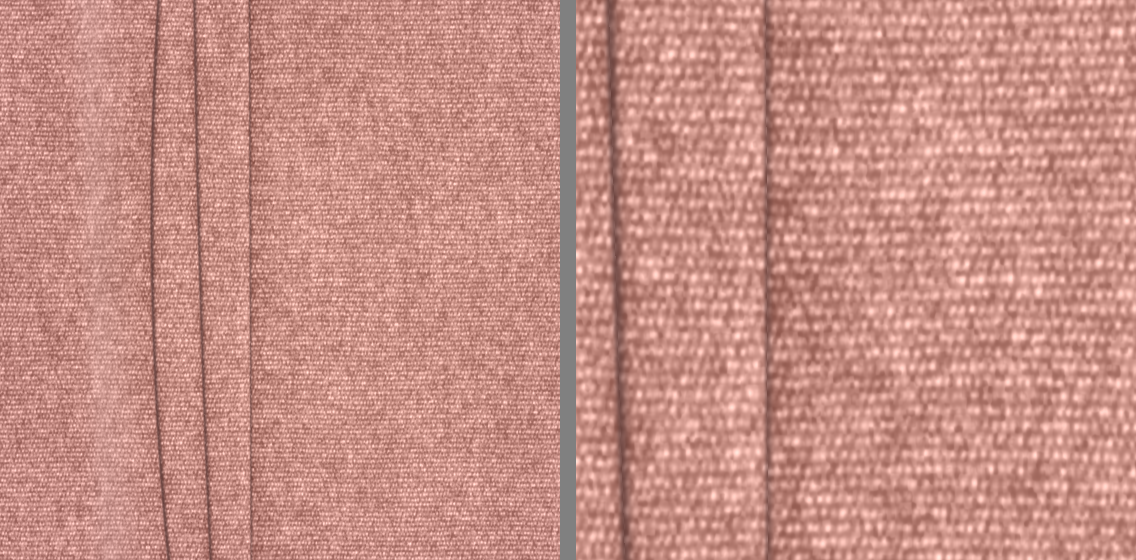
Left, the full canvas; right, a detail of the centre.
A WebGL 1 fragment shader for this texture:

```glsl
precision highp float;
// Rose woven upholstery cloth with a soft ridge and three vertical folds.
// Staggered rows of jittered oval stitches give the weave, cellular noise
// mottles the yarn, and distances to the curved seams shade the folds.
uniform vec2 u_resolution;

vec3 hash3(vec2 cell) {
  vec3 q = fract(cell.xyx * vec3(0.1031, 0.1030, 0.0973));
  q += dot(q, q.yxz + 33.33);
  return fract((q.xxy + q.yzz) * q.zyx);
}

// Smooth cellular noise: nearby cell values blended by distance.
float mottle(vec2 p) {
  vec2 base = floor(p);
  float sum = 0.0, weights = 0.0;
  for (int j = -1; j <= 1; j++) {
    for (int i = -1; i <= 1; i++) {
      vec2 cell = base + vec2(float(i), float(j));
      vec3 h = hash3(cell + 57.0);
      vec2 d = p - cell - 0.25 - 0.5 * h.xy;
      float w = exp(-4.0 * dot(d, d));
      sum += w * h.z;
      weights += w;
    }
  }
  return sum / weights - 0.5;
}

// Brick-like rows of raised, slightly leaning stitches of uneven brightness.
float weave(vec2 p) {
  float sum = 0.0;
  for (int j = -1; j <= 1; j++) {
    float row = floor(p.y) + float(j);
    float x = p.x + 0.5 * mod(row, 2.0);
    for (int i = -1; i <= 1; i++) {
      vec2 cell = vec2(floor(x) + float(i), row);
      vec3 h = hash3(cell);
      vec2 d = vec2(x, p.y) - cell - 0.5 - (h.xy - 0.5) * vec2(0.36, 0.16);
      d.x -= 0.14 * d.y;
      sum += (0.68 + 0.64 * h.z) * exp(-dot(d * d, vec2(6.5, 8.0)));
    }
  }
  return sum - 0.435;
}

// Tone around a seam: rounded lip on the left, cast shadow on the right.
float foldShade(float d, float lipWidth, float shadowWidth) {
  float side = smoothstep(-0.0012, 0.0012, d);
  float lip = 0.07 * exp(min(d, 0.0) / lipWidth) * (1.0 - side);
  float shadow = 0.10 * exp(-max(d, 0.0) / shadowWidth) * side;
  return -lip - shadow;
}

// Dark crease, crisp on the lip side and softer on the shadow side.
float seamLine(float d, float width) {
  float w = width * (d < 0.0 ? 0.75 : 1.25);
  return exp(-d * d / (w * w));
}

void main() {
  vec2 uv = gl_FragCoord.xy / u_resolution;
  float down = 1.0 - uv.y;

  // Signed distances to the ridge and the three seams.
  float ridge = uv.x - 0.137 - 0.04 * down;
  float foldA = uv.x - 0.283 + 0.063 * down - 0.081 * down * down;
  float foldB = uv.x - 0.347 - 0.012 * down - 0.017 * down * down;
  float foldC = uv.x - 0.4455 - 0.003 * down;
  float panel = step(0.0, foldA) + step(0.0, foldB) + step(0.0, foldC);

  // Cloth, slightly wavy and shifted from one panel to the next.
  vec2 cloth = uv + panel * vec2(0.0037, 0.0031);
  cloth.y += 0.0012 * sin(uv.x * 19.0 + 2.0 * sin(uv.y * 7.0));
  cloth.x += 0.0010 * sin(uv.y * 23.0 + uv.x * 5.0);
  float stitches = 0.255 * weave(cloth * vec2(166.0, 115.0));
  float fuzz = 0.19 * mottle(cloth * vec2(390.0, 290.0));
  float yarn = 0.10 * mottle(cloth * vec2(60.0, 115.0))
             + 0.06 * mottle(cloth * vec2(90.0, 26.0))
             + 0.035 * mottle(cloth * vec2(15.0, 11.0));

  // The ridge is out of focus: a little paler and with less contrast.
  float haze = smoothstep(-0.025, 0.02, ridge) * (1.0 - smoothstep(0.01, 0.10, ridge));
  float tone = 0.026 + (stitches + fuzz) * (1.0 - 0.3 * haze) + yarn;
  tone += 0.3 * max(-0.11 - tone, 0.0);

  // Broad light and the shading of the folds.
  tone += 0.022 * haze - 0.012 * (1.0 - smoothstep(-0.06, 0.02, ridge));
  tone += foldShade(foldA, 0.024, 0.008) + foldShade(foldB, 0.010, 0.008);
  tone += foldShade(foldC, 0.002, 0.026) + 0.03 * exp(-pow((foldC + 0.011) / 0.010, 2.0));
  tone += 0.014 * sin(uv.x * 5.0 - 1.2) * sin(uv.y * 3.14);

  vec3 color = vec3(0.760, 0.538, 0.495) + tone;
  float edge = length(uv - vec2(0.6, 0.55));
  color += vec3(-0.003, -0.006, 0.010) * smoothstep(0.25, 0.75, edge);
  color += vec3(-0.006, 0.010, 0.014) * haze;

  // Creases, barely frayed by the stitches.
  float fray = 0.002 * stitches;
  float crease = max(0.74 * seamLine(foldA + fray, 0.0034),
                     0.68 * seamLine(foldB + fray, 0.0032));
  crease = max(crease, 0.52 * seamLine(foldC + fray, 0.0023));
  color = mix(color, vec3(0.36, 0.23, 0.22), crease);
  gl_FragColor = vec4(clamp(color, 0.0, 1.0), 1.0);
}
```
